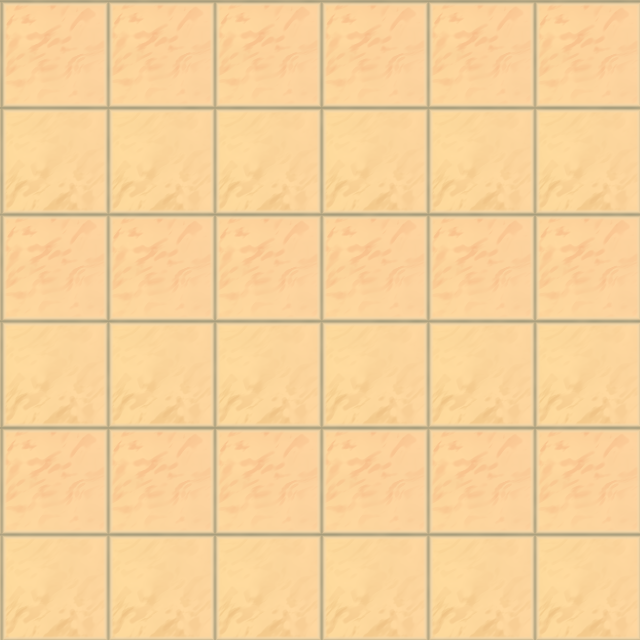
Write a Shadertoy shader that draws this texture.

```glsl
float hash(vec2 p) {
    return fract(sin(dot(p, vec2(127.1, 311.7))) * 43758.5453);
}

float noise(vec2 p) {
    vec2 cell = floor(p), f = fract(p);
    f = f * f * (3.0 - 2.0 * f);
    return mix(mix(hash(cell), hash(cell + vec2(1, 0)), f.x),
               mix(hash(cell + vec2(0, 1)), hash(cell + vec2(1, 1)), f.x), f.y);
}

float fbm(vec2 p) {
    float sum = 0.0, amplitude = 0.5;
    for (int i = 0; i < 3; i++) {
        sum += amplitude * noise(p);
        p = p * 2.03 + 17.3;
        amplitude *= 0.5;
    }
    return sum;
}

// Mottled stone; blush selects between the two kinds of row
vec3 stone(vec2 uv, vec2 id, float blush) {
    vec2 seed = vec2(31.0, 17.0) * blush + 0.12 * hash(id);

    // Short veins rise to the right, bent by a slow warp
    vec2 bent = uv + 0.10 * (vec2(noise(uv * 5.0 + seed), noise(uv * 5.0 + seed + 9.0)) - 0.5);
    vec2 along = mat2(0.82, -0.57, 0.57, 0.82) * bent;
    float vein = smoothstep(0.48, 0.68, fbm(along * vec2(7.0, 16.0) + seed));
    float fleck = smoothstep(0.58, 0.85, noise(along * vec2(10.0, 20.0) + seed + 5.0));

    // Veins gather at the top of blushed tiles, at the lower left of the others
    float upper = smoothstep(0.0, 0.75, uv.y) * (1.0 - 0.7 * smoothstep(0.6, 1.0, uv.x));
    float lower = smoothstep(0.6, 0.1, uv.y) * (1.0 - 0.6 * uv.x);
    float gather = 0.25 + 0.75 * mix(lower, upper, blush);

    vec3 color = mix(vec3(0.995, 0.855, 0.61), vec3(0.99, 0.825, 0.62), 0.3 * blush + 0.7 * uv.x);
    color += 0.03 * (fbm(uv * 6.0 + seed) - 0.44);
    color = mix(color, vec3(0.98, 0.74, 0.54), 0.22 * blush * upper * noise(uv * 4.0 + seed));
    color = mix(color, mix(vec3(0.90, 0.71, 0.45), vec3(0.95, 0.68, 0.48), blush), 0.48 * vein * gather);
    return mix(color, mix(vec3(0.90, 0.70, 0.46), vec3(0.95, 0.68, 0.48), blush), 0.38 * fleck * gather);
}

void mainImage(out vec4 fragColor, in vec2 fragCoord) {
    // Six by six tiles, joints slightly off the canvas edges
    vec2 p = 6.0 * fragCoord / iResolution.xy + vec2(-0.016, 0.012);
    vec2 id = floor(p), uv = fract(p);
    vec3 color = stone(uv, id, mod(id.y, 2.0));

    // Pale bevel beside the joints
    vec2 edge = min(uv, 1.0 - uv);
    float nearest = min(edge.x, edge.y);
    color = mix(color, vec3(0.96, 0.85, 0.67), 0.85 * smoothstep(0.055, 0.025, nearest));

    // Soft grey-green grout, a little uneven
    vec2 joint = exp(-pow(edge / vec2(0.018, 0.019), vec2(2.0)));
    float grout = max(joint.x * 0.86, joint.y) * (0.88 + 0.12 * noise(p * 9.0));
    color = mix(color, vec3(0.65, 0.61, 0.48), grout);

    fragColor = vec4(color, 1.0);
}
```
